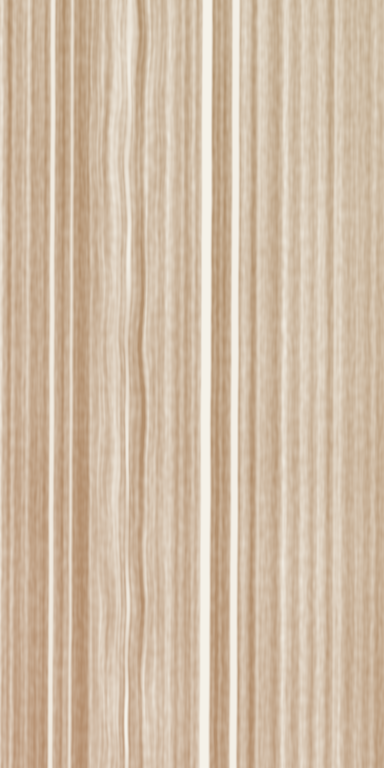
Reproduce this texture procedurally as a WebGL 2 fragment shader.

```glsl
#version 300 es
precision highp float;
// Pale wood veneer: fine upright grain, soft ribs and a few creamy white lines.

uniform vec2 u_resolution;
out vec4 fragColor;

const int LINE_COUNT = 10;
// Each line: centre, half width, strength
const vec3 LINES[LINE_COUNT] = vec3[](
    vec3(0.135, 0.0060, 0.88), vec3(0.185, 0.0038, 0.75),
    vec3(0.258, 0.0030, 0.40), vec3(0.304, 0.0070, 0.45),
    vec3(0.333, 0.0050, 0.75), vec3(0.536, 0.0130, 1.00),
    vec3(0.611, 0.0095, 0.96), vec3(0.672, 0.0045, 0.35),
    vec3(0.872, 0.0040, 0.38), vec3(0.945, 0.0035, 0.20));

vec2 gradientAt(vec2 cell) {
    vec3 h = fract(cell.xyx * vec3(0.1031, 0.1030, 0.0973));
    h += dot(h, h.yzx + 33.33);
    float angle = 6.2832 * fract((h.x + h.y) * h.z);
    return vec2(cos(angle), sin(angle));
}

float gradientNoise(vec2 p) {
    vec2 cell = floor(p), f = p - cell;
    vec2 w = f * f * f * (f * (f * 6.0 - 15.0) + 10.0);
    vec2 e = vec2(0.0, 1.0);
    float low = mix(dot(gradientAt(cell), f),
                    dot(gradientAt(cell + e.yx), f - e.yx), w.x);
    float high = mix(dot(gradientAt(cell + e.xy), f - e.xy),
                     dot(gradientAt(cell + e.yy), f - e.yy), w.x);
    return mix(low, high, w.y);
}

// Streaks that run up the board, slowly changing along their length
float streaks(float x, float y, float density, float seed) {
    return gradientNoise(vec2(x * density + seed, y * 0.16 + floor(seed) + 0.34));
}

void main() {
    vec2 p = gl_FragCoord.xy / u_resolution.x;
    float height = gl_FragCoord.y / u_resolution.y;
    float pixel = 1.0 / u_resolution.x;

    // Slight lean everywhere, wavy grain in the left centre
    float wavy = smoothstep(0.20, 0.27, p.x) * (1.0 - smoothstep(0.36, 0.50, p.x));
    float x = p.x - 0.004 * (p.y - 1.0);
    x += wavy * (0.010 * gradientNoise(vec2(p.x * 6.0, p.y * 2.6 + 4.3))
               + 0.009 * gradientNoise(vec2(p.x * 22.0 + 7.0, p.y * 6.0)));
    x += 0.0015 * gradientNoise(vec2(p.x * 9.0, p.y * 5.0 + 21.0));

    // Grain in three widths, finer and stronger on the left
    float right = smoothstep(0.50, 0.72, p.x);
    float tone = 0.425;
    tone += 0.32 * streaks(x, p.y, 13.0, 3.4);
    tone += mix(0.52, 0.28, right) * streaks(x, p.y, 43.0, 11.2);
    tone += mix(0.42, 0.24, right) * streaks(x, p.y, 96.0, 27.6);

    // Even ribs on the right
    float rib = cos(6.2832 * (x * 20.5 + 0.4 * gradientNoise(vec2(x * 5.0, 8.4))));
    tone += mix(0.03, 0.125, right) * rib;

    // Ragged pale and brown flecks in the wavy grain
    tone += wavy * 0.26 * gradientNoise(vec2(x * 55.0, p.y * 3.5 + 60.0));

    // Short fibres and cloudy mottling
    tone += 0.12 * gradientNoise(vec2(x * 150.0, p.y * 22.0));
    tone += 0.11 * gradientNoise(vec2(x * 70.0 + 5.0, p.y * 42.0));
    tone += 0.08 * gradientNoise(vec2(p.x * 4.0, p.y * 3.0 + 40.0));

    // Light falls off toward the right edge and the foot
    tone += 0.07 * (height - 0.5);
    tone -= 0.12 * smoothstep(0.80, 1.0, p.x) * (1.0 - 0.5 * height);

    // White lines with a thin brown shade beside them
    for (int i = 0; i < LINE_COUNT; i++) {
        vec3 line = LINES[i];
        float away = abs(x - line.x);
        float strength = line.z;
        strength *= 1.0 + wavy * 1.3 * gradientNoise(vec2(line.x * 90.0, p.y * 4.0));
        float soft = 0.0028 + 0.5 * pixel;
        float cover = 1.0 - smoothstep(line.y - soft, line.y + soft, away);
        float shade = exp(-pow((away - line.y - 0.008) / 0.009, 2.0));
        tone -= 0.09 * line.z * shade;
        tone = mix(tone, 0.98, cover * clamp(strength, 0.0, 1.0));
    }

    // Tan to cream, rosier at the foot and more yellow at the upper right
    tone = clamp(tone, 0.0, 1.0);
    vec3 color = mix(vec3(0.700, 0.565, 0.430), vec3(0.965, 0.955, 0.925), tone);
    float yellow = height * 0.6 + p.x * 0.4 - 0.5;
    color += (1.0 - tone) * yellow * vec3(-0.020, 0.020, 0.005);
    fragColor = vec4(color, 1.0);
}
```
